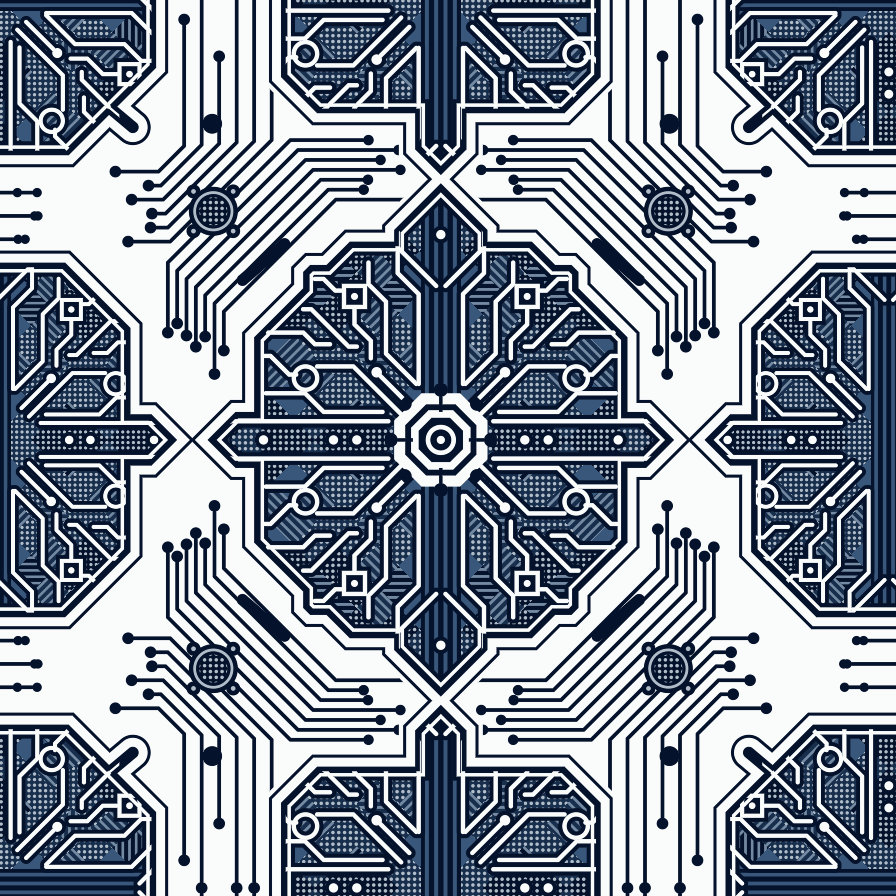
A three.js fragment shader for this pattern:

```glsl
// Mirrored circuit-board medallions in navy on white, linked by angled traces and round nodes.
varying vec2 vUv;

const float UNITS = 768.0;              // layout units along one canvas side
const vec2 CENTER = vec2(0.492, 0.509); // mirror axes of the tile
const vec3 PAPER = vec3(0.98, 0.99, 0.99);
const vec3 INK = vec3(0.02, 0.07, 0.17);
const vec3 NAVY = vec3(0.09, 0.18, 0.30);
const vec3 STEEL = vec3(0.22, 0.34, 0.48);
const vec3 PALE = vec3(0.69, 0.74, 0.79);
const float TRACE = 1.6;                // half width of dark traces
const float WIRE = 1.9;                 // half width of white wires
const float HALFTONE = 5.0;             // halftone pitch
const float PATCH = 36.0;               // size of shaded patches
const float HALF_TILE = 384.0;

float px; // size of one screen pixel in layout units

float hash(vec2 p) { return fract(sin(dot(p, vec2(127.1, 311.7))) * 43758.55); }
float cover(float d) { return 1.0 - smoothstep(-0.6 * px, 0.6 * px, d); }
float disc(vec2 p, vec2 c, float r) { return length(p - c) - r; }

float seg(vec2 p, vec2 a, vec2 b) {
  vec2 v = b - a;
  return length(p - a - v * clamp(dot(p - a, v) / dot(v, v), 0.0, 1.0));
}

// Straight run, 45 degree run, straight run; t splits the straight part
float route(vec2 p, vec2 a, vec2 b, float t) {
  vec2 v = b - a;
  vec2 diag = sign(v) * min(abs(v.x), abs(v.y));
  vec2 k = a + (v - diag) * t;
  float ends = min(seg(p, a, k + 0.01), seg(p, k + diag, b + 0.01));
  return min(ends, seg(p, k, k + diag));
}

// Box with cut corners
float plate(vec2 q, vec2 size, float cut) {
  return max(max(q.x - size.x, q.y - size.y), (q.x + q.y - cut) * 0.7071);
}

// White wiring inside a medallion quadrant
float wiring(vec2 q) {
  float d = seg(q, vec2(45, 16), vec2(185, 16));
  d = min(d, seg(q, vec2(19, 48), vec2(19, 125)));
  d = min(d, route(q, vec2(19, 125), vec2(37, 180), 0.0));
  d = min(d, route(q, vec2(37, 165), vec2(4, 132), 0.0));
  d = min(d, seg(q, vec2(27, 30), vec2(55, 58)));
  d = min(d, route(q, vec2(34, 22), vec2(106, 63), 0.0));
  d = min(d, route(q, vec2(50, 24), vec2(150, 40), 0.6));
  d = min(d, route(q, vec2(21, 48), vec2(47, 100), 0.0));
  d = min(d, route(q, vec2(47, 100), vec2(62, 152), 0.5));
  d = min(d, route(q, vec2(60, 70), vec2(74, 114), 0.5));
  d = min(d, route(q, vec2(72, 80), vec2(118, 112), 0.5));
  d = min(d, route(q, vec2(95, 82), vec2(148, 92), 0.3));
  d = min(d, route(q, vec2(124, 56), vec2(152, 72), 0.5));
  d = min(d, route(q, vec2(83, 128), vec2(108, 138), 0.5));
  vec2 box = abs(q - vec2(74, 123));
  d = min(d, abs(max(box.x, box.y) - 9.0));
  d = min(d, abs(disc(q, vec2(116, 53), 10.0))) - WIRE;
  d = min(d, min(disc(q, vec2(55, 58), 4.5), disc(q, vec2(74, 123), 3.0)));
  d = min(d, min(disc(q, vec2(72, 0), 4.0), disc(q, vec2(92, 0), 4.0)));
  return min(d, min(disc(q, vec2(152, 0), 4.0), disc(q, vec2(0, 176), 4.0)));
}

// Halftone, hatching and flat patches
vec3 shading(vec2 q) {
  vec2 patchId = floor(vec2(q.x + q.y, q.x - q.y) / PATCH);
  float h = hash(patchId);
  vec3 base = mix(INK, NAVY, step(0.45, hash(patchId + 7.0)));
  if (q.x < 17.0) return mix(INK, STEEL, cover(abs(fract(q.x / 8.0) - 0.5) * 8.0 - 1.7));
  float dots = length(fract(q / HALFTONE) - 0.5) * HALFTONE - 1.5;
  if (h < 0.58 || q.y < 13.0) return mix(base, PALE, cover(dots));
  float axis = h < 0.76 ? (q.x + q.y) * 0.7071 : q.y;
  float hatch = abs(fract(axis / 6.0) - 0.5) * 6.0 - 1.2;
  return h < 0.92 ? mix(base, mix(STEEL, PALE, 0.5), cover(hatch)) : STEEL;
}

// Dark traces across the white ground
float traces(vec2 p) {
  float line = 1e3, pads = 1e3;
  for (int i = 0; i < 7; i++) { // around the central medallion
    float f = float(i), h = hash(vec2(f, 3.0)), sum = 296.0 + 15.0 * f;
    float y = 206.0 + 8.5 * f, x = 186.0 + 8.0 * f;
    vec2 a = vec2(24.0 + 55.0 * h, y), b = vec2(sum - y, y), c = vec2(x, sum - x);
    vec2 e = c - vec2(0.0, 30.0 + 60.0 * hash(vec2(f, 9.0)));
    line = min(line, min(seg(p, a, b), min(seg(p, b, c), seg(p, c, e))));
    pads = min(pads, min(disc(p, a, 4.5), disc(p, e, 5.0)));
  }
  for (int i = 0; i < 6; i++) { // between the outer medallions
    float f = float(i), h = hash(vec2(f, 5.0)), sum = 402.0 + 14.0 * f;
    float x = 145.0 + 15.0 * f, x2 = 232.0 + 2.0 * f;
    vec2 a = vec2(x, h < 0.4 ? HALF_TILE : 275.0 + 95.0 * h), b = vec2(x, sum - x);
    vec2 c = vec2(x2, sum - x2), e = c + vec2(10.0 + 30.0 * h, 0.0);
    line = min(line, min(seg(p, a, b), min(seg(p, b, c), seg(p, c, e))));
    pads = min(pads, min(disc(p, a, 5.0), disc(p, e, 5.0)));
    vec2 stub = vec2(345.0 + 20.0 * h, 172.0 + 20.0 * mod(f, 3.0));
    line = min(line, seg(p, stub, vec2(HALF_TILE, stub.y)));
    pads = min(pads, disc(p, stub, 4.0));
  }
  pads = min(pads, disc(p, vec2(196, 271), 8.5));
  return min(min(line - TRACE, pads), seg(p, vec2(134, 168), vec2(170, 137)) - 5.0);
}

void main() {
  px = fwidth(vUv.x) * UNITS;
  vec2 p = abs(fract(vUv - CENTER + 0.5) - 0.5) * UNITS;
  vec2 side = vec2(HALF_TILE - p.x, p.y), top = vec2(p.x, HALF_TILE - p.y), corner = HALF_TILE - p;

  // Medallion silhouettes; the nearest one supplies local coordinates
  float dMid = min(plate(p, vec2(160, 170), 248.0), plate(p, vec2(118, 150), 262.0));
  dMid = min(dMid, min(plate(p, vec2(40, 300), 220.0), plate(p, vec2(300, 24), 200.0)));
  float dSide = min(plate(side, vec2(118, 152), 214.0), plate(side, vec2(300, 22), 158.0));
  float dTop = min(plate(top, vec2(137, 104), 210.0), plate(top, vec2(22, 300), 157.0));
  float dCorner = min(plate(corner, vec2(140), 205.0), seg(corner, vec2(95), vec2(120, 116)) - 5.0);
  float d = min(min(dMid, dSide), min(dTop, dCorner));
  vec2 q = d == dMid ? p : d == dSide ? side * 1.1 : d == dTop ? top : corner.yx * 1.05;

  vec3 col = mix(PAPER, INK, cover(max(traces(p), 14.0 - d)));
  col = mix(col, INK, cover(abs(d - 9.0) - 1.3));

  // Medallion bodies with ink keylines around white wires
  float wires = max(min(wiring(q), abs(d + 7.0) - 1.5), d + 4.0);
  vec3 body = mix(shading(q), INK, cover(min(wires - 3.5, -d - 12.0)));
  col = mix(col, mix(body, PAPER, cover(wires)), cover(d));

  // Round node with four lugs
  vec2 n = p - vec2(195, 196);
  float r = length(n), lug = disc(abs(n), vec2(17), 6.0);
  col = mix(col, INK, cover(min(r - 21.0, lug)));
  float rim = min(abs(r - 16.0) - 1.2, max(r - 12.0, length(fract(n / 5.0) - 0.5) * 5.0 - 1.5));
  col = mix(col, PALE, cover(min(rim, lug + 4.0)));

  // Central hub
  float oct = max(max(p.x, p.y), (p.x + p.y) * 0.7071), hub = length(p);
  float studs = min(disc(p, vec2(31), 6.0), min(disc(p, vec2(43, 0), 6.0), disc(p, vec2(0, 43), 6.0)));
  col = mix(col, PAPER, cover(oct - 40.0));
  float spokes = max(min(p.x, p.y) - 1.5, 24.0 - oct);
  col = mix(col, INK, cover(min(min(abs(oct - 28.0) - 2.5, oct - 19.0), max(min(spokes, studs), oct - 48.0))));
  col = mix(col, PAPER, cover(min(abs(hub - 11.0) - 2.0, hub - 3.5)));
  gl_FragColor = vec4(col, 1.0);
}
```
